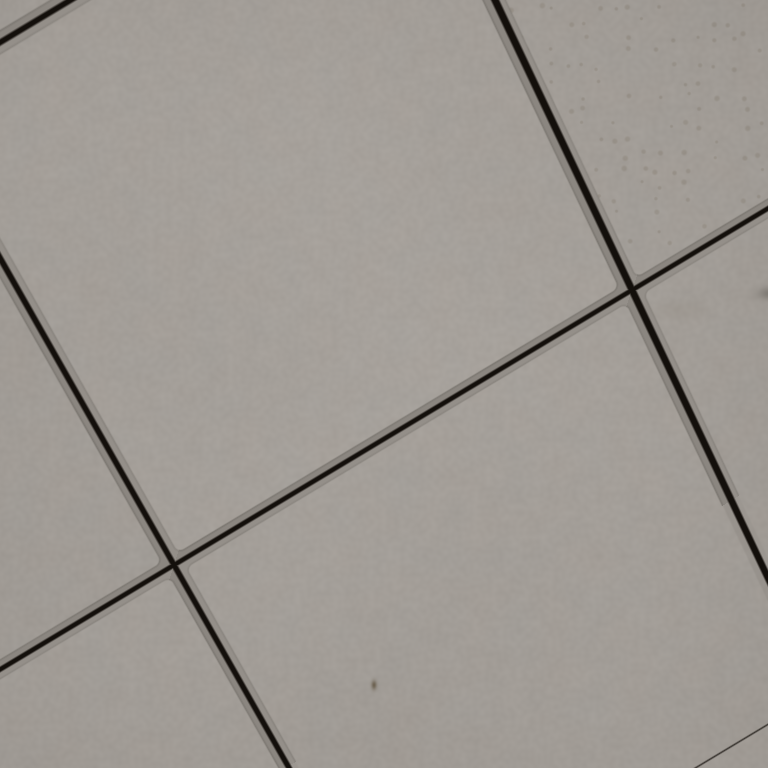
Write a WebGL 1 fragment shader that draws this pattern.

```glsl
precision highp float;
// Large grey panels on a tilted grid, with dark seams, bevelled rims and light wear.

uniform vec2 u_resolution;

const float PITCH = 0.69;
const vec2 CROSSING = vec2(0.2266, 0.2643);
const vec2 SEAM_DIR = vec2(0.8574, 0.5147);

const vec3 FACE = vec3(0.645, 0.625, 0.602);
const vec3 BEVEL = vec3(0.545, 0.525, 0.502);
const vec3 RIM = vec3(0.40, 0.385, 0.36);
const vec3 GAP = vec3(0.075, 0.058, 0.043);
const vec3 STAIN = vec3(0.36, 0.31, 0.23);

float hash(vec2 p) {
  return fract(sin(dot(p, vec2(127.1, 311.7))) * 4375.85);
}

vec2 gradient(vec2 p) {
  float angle = 6.2832 * hash(p);
  return vec2(cos(angle), sin(angle));
}

float gradientNoise(vec2 p) {
  vec2 i = floor(p);
  vec2 f = p - i;
  vec2 s = f * f * f * (f * (f * 6.0 - 15.0) + 10.0);
  vec2 e = vec2(1.0, 0.0);
  float a = dot(gradient(i), f);
  float b = dot(gradient(i + e.xy), f - e.xy);
  float c = dot(gradient(i + e.yx), f - e.yx);
  float d = dot(gradient(i + e.xx), f - e.xx);
  return mix(mix(a, b, s.x), mix(c, d, s.x), s.y);
}

// Canvas position to panel coordinates; whole numbers lie on seams.
vec2 panelCoords(vec2 p) {
  vec2 q = p - CROSSING;
  float along = dot(q, SEAM_DIR);
  float across = dot(q, vec2(-SEAM_DIR.y, SEAM_DIR.x));
  return vec2((along - 0.025 * across) / (0.6956 + 0.0747 * across),
              across / (0.632 + 0.0972 * across));
}

float band(float d, float halfWidth, float soft) {
  return 1.0 - smoothstep(halfWidth - soft, halfWidth + soft, abs(d));
}

// Distance inside a panel face with rounded corners, saturating at radius.
float faceDistance(vec2 edge, float radius) {
  return radius - length(max(radius - edge, 0.0));
}

float blot(vec2 p, vec2 center, vec2 size) {
  vec2 q = (p - center) / size;
  return exp(-dot(q, q));
}

// Small faint pits, one candidate per cell.
float pits(vec2 p, float density) {
  vec2 cell = floor(p);
  vec2 offset = 0.25 + 0.5 * vec2(hash(cell + 3.7), hash(cell + 8.1));
  float radius = 0.08 + 0.12 * hash(cell + 5.3);
  float d = length(p - cell - offset);
  return step(1.0 - density, hash(cell)) * (1.0 - smoothstep(radius * 0.4, radius + 0.08, d));
}

vec3 panelFace(vec2 p, vec2 id) {
  float tone = 0.012 * gradientNoise(p * 3.0 + 4.0)
             + 0.010 * gradientNoise(p * 38.0)
             + 0.016 * gradientNoise(p * 125.0);
  tone += 0.010 * (hash(id + 2.0) - 0.5);
  tone -= 0.055 * dot(p - vec2(0.46, 0.53), p - vec2(0.46, 0.53));
  vec3 color = FACE + tone;
  color += vec3(0.004, -0.001, -0.004) * gradientNoise(p * 20.0 + 9.0);
  float worn = step(0.5, id.x) * step(-0.5, id.y);
  return mix(color, STAIN, 0.16 * worn * pits(p * 52.0, 0.35));
}

void main() {
  vec2 p = gl_FragCoord.xy / u_resolution.y;
  float soft = max(0.0018, 0.8 / u_resolution.y);

  vec2 grid = panelCoords(p);
  vec2 id = floor(grid);
  vec2 line = floor(grid + 0.5);
  vec2 offset = (grid - line) * PITCH;

  // The lowest cross seam is tight: thin and almost without bevel.
  float open = step(-0.5, line.y);
  vec2 seamHalf = vec2(0.0037 + 0.0009 * line.x, mix(0.0012, 0.0034, open));
  vec2 inset = vec2(0.0115, mix(0.002, 0.0115, open));
  inset.x += 0.002 * step(0.5, line.x) * step(offset.x, 0.0);

  vec3 color = panelFace(p, id);

  // Soft bevel, darker on the upper-left side of each seam.
  float face = faceDistance(abs(offset) - inset, 0.010);
  float lit = abs(offset.x) < abs(offset.y) ? step(0.0, offset.x) : step(offset.y, 0.0);
  float fade = 0.75 + 0.25 * gradientNoise(grid * 5.0 + 2.0);
  float bevel = 1.0 - smoothstep(-soft, soft, face);
  color = mix(color, BEVEL + 0.035 * lit, bevel * mix(0.4, 1.0, open));
  color = mix(color, RIM, band(face, 0.0009, soft) * fade * mix(0.75, 0.45, lit) * open);

  // Dark open gaps.
  float gapX = band(offset.x, seamHalf.x, soft);
  float gapY = band(offset.y, seamHalf.y, soft) * mix(0.75, 1.0, open);
  color = mix(color, GAP, max(gapX, gapY));

  // Isolated marks.
  color = mix(color, STAIN, 0.75 * blot(p, vec2(0.487, 0.108), vec2(0.0035, 0.006)));
  color = mix(color, RIM, 0.6 * blot(p, vec2(1.005, 0.618), vec2(0.018, 0.008)));
  color = mix(color, STAIN, 0.07 * blot(p, vec2(0.885, 0.597), vec2(0.03, 0.012)));

  gl_FragColor = vec4(color, 1.0);
}
```
